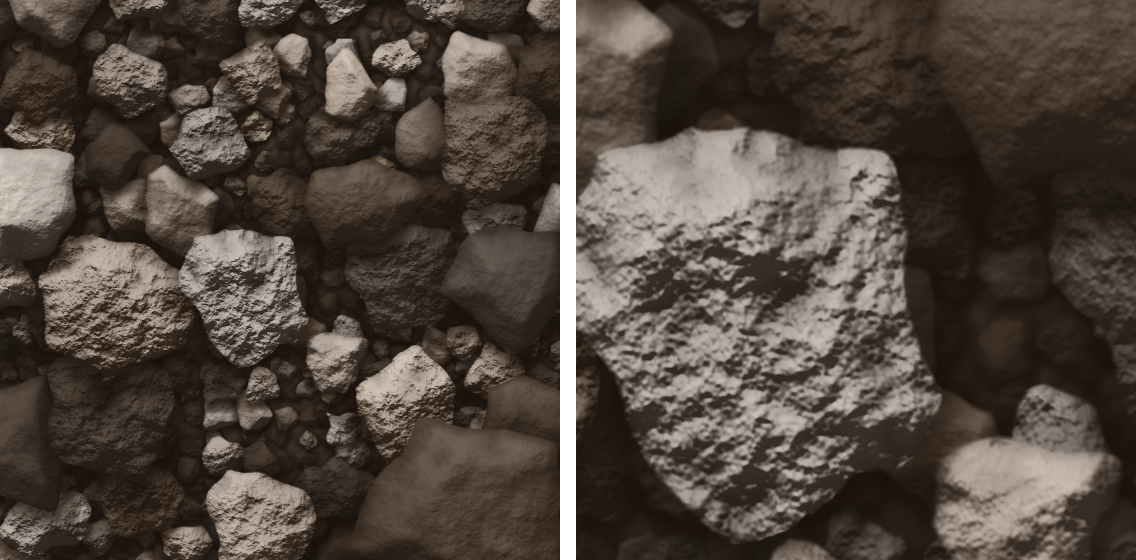
Left: the whole. Right: its middle third, enlarged.
Give the GLSL for this texture, as a Shadertoy shader.

```glsl
// Heap of rough, dusty brown rocks over dark rubble, lit softly from above.

vec2 hash2(vec2 p) {
    vec3 a = fract(p.xyx * vec3(0.1031, 0.1030, 0.0973));
    a += dot(a, a.yzx + 33.33);
    return fract((a.xx + a.yz) * a.zy);
}

float cornerSlope(vec2 cell, vec2 corner, vec2 f) {
    return dot(hash2(cell + corner) * 2.0 - 1.0, f - corner);
}

float gradientNoise(vec2 p) {
    vec2 cell = floor(p), f = fract(p);
    vec2 u = f * f * f * (f * (f * 6.0 - 15.0) + 10.0);
    return mix(mix(cornerSlope(cell, vec2(0, 0), f), cornerSlope(cell, vec2(1, 0), f), u.x),
               mix(cornerSlope(cell, vec2(0, 1), f), cornerSlope(cell, vec2(1, 1), f), u.x), u.y);
}

float fbm(vec2 p) {
    float sum = 0.0, amp = 0.6;
    for (int i = 0; i < 5; i++) {
        sum += amp * gradientNoise(p);
        p = mat2(1.6, 1.2, -1.2, 1.6) * p + 11.7;
        amp *= 0.52;
    }
    return sum;
}

// Faceted stone as a soft minimum of planes: xy = slope, z = height (negative outside)
vec3 stone(vec2 q, vec2 seed, float sharpness) {
    vec2 tilt = (hash2(seed + 51.0) - 0.5) * 0.8;
    float weight = exp(-sharpness * (0.5 + dot(q, tilt)));
    float total = weight;
    vec2 slope = weight * tilt;
    for (int k = 0; k < 7; k++) {
        vec2 rnd = hash2(seed + 7.3 * float(k));
        float angle = (float(k) + 0.8 * rnd.x) * 0.8976;
        float steep = 0.8 + 1.3 * fract(rnd.x * 17.0);
        vec2 side = -steep * vec2(cos(angle), sin(angle));
        weight = exp(-sharpness * (steep * (0.66 + 0.4 * rnd.y) + dot(q, side)));
        total += weight;
        slope += weight * side;
    }
    return vec3(slope / total, -log(total) / sharpness);
}

void mainImage(out vec4 fragColor, in vec2 fragCoord) {
    vec2 p = fragCoord / iResolution.y;
    vec3 light = normalize(vec3(-0.25, 0.75, 0.65));

    // Surface grain and its slope, shared by all stones
    float grain = fbm(p * 18.0);
    vec2 bump = vec2(fbm((p + vec2(0.002, 0)) * 18.0),
                     fbm((p + vec2(0, 0.002)) * 18.0)) - grain;
    bump /= 0.002 * 18.0;

    float value = 0.16 + 0.1 * grain;
    float warmth = 1.0;

    // Layers from small, deep pebbles to large stones on top
    for (int layer = 0; layer < 5; layer++) {
        float level = float(layer) / 4.0;
        float cells = 24.0 * pow(0.57, float(layer));
        vec2 g = p * cells + 3.7 * float(layer) + 0.35;

        for (int n = 0; n < 9; n++) {
            vec2 id = floor(g) + vec2(n % 3 - 1, n / 3 - 1);
            vec2 seed = id + 31.0 * float(layer) + 5.0;
            vec2 kind = hash2(seed + 83.0);
            if (kind.x > mix(0.92, 0.54, sqrt(level))) continue;

            vec2 look = hash2(seed + 137.0);
            float radius = 0.46 + 0.2 * look.x;
            vec2 q = (g - id - 0.5 - 0.5 * (hash2(seed + 19.0) - 0.5)) / radius;
            if (dot(q, q) > 3.2) continue;

            // Crumbly stones get ragged outlines, smooth ones stay plain
            float rough = mix(0.28, 1.0, smoothstep(0.25, 0.6, look.y));
            vec2 lump = vec2(gradientNoise(q * 1.7 + seed * 3.1),
                             gradientNoise(q * 1.7 + seed * 3.1 + 40.0));
            q += mix(0.12, 0.26, rough) * lump + rough * 0.15 * vec2(grain, -grain);
            vec3 s = stone(q, seed, mix(17.0, 10.0, rough));
            float steep = max(length(s.xy), 0.35);
            float edge = s.z / steep;

            // Soft shadow cast around the stone, deepest below it
            float below = 0.5 + 0.5 * dot(s.xy / steep, normalize(light.xy));
            float shadow = smoothstep(-0.45, 0.02, edge) * (0.3 + 0.5 * below);
            value *= 1.0 - shadow;

            // Lit stone surface with pits and darkened rim
            vec3 normal = normalize(vec3(-s.xy * 0.8 - bump * rough * 0.75, 1.0));
            float lit = max(dot(normal, light), 0.0);
            float albedo = mix(0.3, 1.0, smoothstep(0.4, 0.62, fract(kind.y * 7.0 + look.x)));
            albedo *= mix(0.42, 1.0, sqrt(level)) * (1.0 + 0.35 * grain);
            float face = 0.05 + albedo * (0.08 + 0.92 * lit);
            face *= 1.0 - 0.35 * rough * smoothstep(0.02, -0.3, grain);
            face *= mix(0.65, 1.0, smoothstep(0.0, 0.2, s.z));

            float cover = smoothstep(0.0, 0.004, edge * radius / cells);
            value = mix(value, face, cover);
            warmth = mix(warmth, 0.8 + 0.4 * kind.y, cover);
        }
    }

    // Uneven daylight with soft highlights, then dusty brown toning
    value *= 1.0 + 0.7 * gradientNoise(p * 2.3 + 8.0);
    value = 0.095 + 0.92 * value;
    value -= 0.6 * max(value - 0.64, 0.0);
    float tint = warmth * min(1.0, 0.35 + 2.2 * value);
    vec3 color = value - tint * vec3(0.0, 0.05, 0.09);
    fragColor = vec4(clamp(color, 0.0, 1.0), 1.0);
}
```
